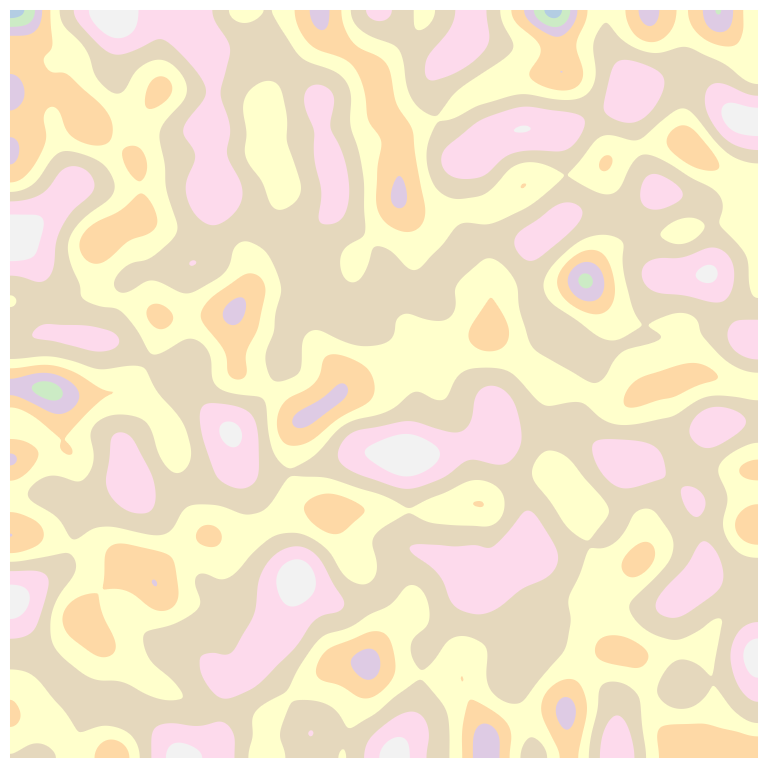
This texture is drawn by a WebGL 2 fragment shader. Its source:

```glsl
#version 300 es
precision highp float;
precision highp int;

uniform vec2 u_resolution;
out vec4 fragColor;

const float MARGIN = 0.013;           // white frame, in canvas widths
const float FINE_CELLS = 10.0;        // noise cells across the plot
const float COARSE_CELLS = 6.0;
const float FINE_WEIGHT = 0.84;       // squared weights add up to one
const float COARSE_WEIGHT = 0.54;
const float LATTICE_SHIFT = 0.25;     // staggers the mirrored lattices
const float NOISE_DEVIATION = 0.2157; // standard deviation of one noise layer
const uint FINE_SEED = 17u;
const uint COARSE_SEED = 91u;
const float TAU = 6.2831853;

const int BANDS = 9;
const vec3 FRAME_COLOR = vec3(1.0);

// Band colours from the lowest to the highest level
const vec3 BAND_COLORS[BANDS] = vec3[BANDS](
    vec3(0.984, 0.706, 0.682),  // red
    vec3(0.702, 0.804, 0.890),  // blue
    vec3(0.800, 0.922, 0.773),  // green
    vec3(0.871, 0.796, 0.894),  // lilac
    vec3(0.996, 0.851, 0.651),  // orange
    vec3(1.000, 1.000, 0.800),  // cream
    vec3(0.898, 0.847, 0.741),  // sand
    vec3(0.992, 0.855, 0.925),  // pink
    vec3(0.949, 0.949, 0.949)   // grey
);

// Levels between neighbouring bands, in standard deviations
const float LEVELS[BANDS - 1] = float[BANDS - 1](
    -3.9, -3.35, -2.75, -2.07, -1.16, -0.18, 1.03, 2.37
);

uint scramble(uint n) {
    n = (n ^ (n >> 16u)) * 0x7feb352du;
    n = (n ^ (n >> 15u)) * 0x846ca68bu;
    return n ^ (n >> 16u);
}

// Unit gradient at a lattice point, repeating after the given period
vec2 latticeGradient(vec2 cell, float period, uint seed) {
    uvec2 wrapped = uvec2(mod(cell + 0.5, period));
    uint bits = scramble(wrapped.x + scramble(wrapped.y + scramble(seed)));
    float angle = TAU * float(bits >> 8u) / 16777216.0;
    return vec2(cos(angle), sin(angle));
}

float gradientNoise(vec2 p, float period, uint seed) {
    vec2 cell = floor(p);
    vec2 f = p - cell;
    vec2 fade = f * f * f * (f * (f * 6.0 - 15.0) + 10.0);
    vec2 right = vec2(1.0, 0.0);
    vec2 up = vec2(0.0, 1.0);
    float a = dot(latticeGradient(cell, period, seed), f);
    float b = dot(latticeGradient(cell + right, period, seed), f - right);
    float c = dot(latticeGradient(cell + up, period, seed), f - up);
    float d = dot(latticeGradient(cell + 1.0, period, seed), f - 1.0);
    return mix(mix(a, b, fade.x), mix(c, d, fade.x), fade.y);
}

// Sum of four reflections: contours meet the plot edges at right angles
float mirroredNoise(vec2 p, float cells, uint seed) {
    float sum = 0.0;
    for (int i = 0; i < 4; i++) {
        vec2 flip = vec2(1 - 2 * (i & 1), 1 - (i & 2));
        sum += gradientNoise(p * flip * cells + LATTICE_SHIFT, 2.0 * cells, seed);
    }
    return 0.5 * sum / NOISE_DEVIATION;
}

float heightField(vec2 p) {
    return FINE_WEIGHT * mirroredNoise(p, FINE_CELLS, FINE_SEED)
         + COARSE_WEIGHT * mirroredNoise(p, COARSE_CELLS, COARSE_SEED);
}

void main() {
    vec2 uv = gl_FragCoord.xy / u_resolution;
    vec2 plot = (uv - MARGIN) / (1.0 - 2.0 * MARGIN);

    // Filled contour bands with edges one pixel wide
    float height = heightField(plot);
    float slope = max(length(vec2(dFdx(height), dFdy(height))), 1e-5);
    vec3 color = BAND_COLORS[0];
    for (int i = 1; i < BANDS; i++) {
        float above = clamp((height - LEVELS[i - 1]) / slope + 0.5, 0.0, 1.0);
        color = mix(color, BAND_COLORS[i], above);
    }

    // White frame
    vec2 inset = (0.5 - MARGIN - abs(uv - 0.5)) * u_resolution;
    float inside = clamp(min(inset.x, inset.y) + 0.5, 0.0, 1.0);
    fragColor = vec4(mix(FRAME_COLOR, color, inside), 1.0);
}
```
